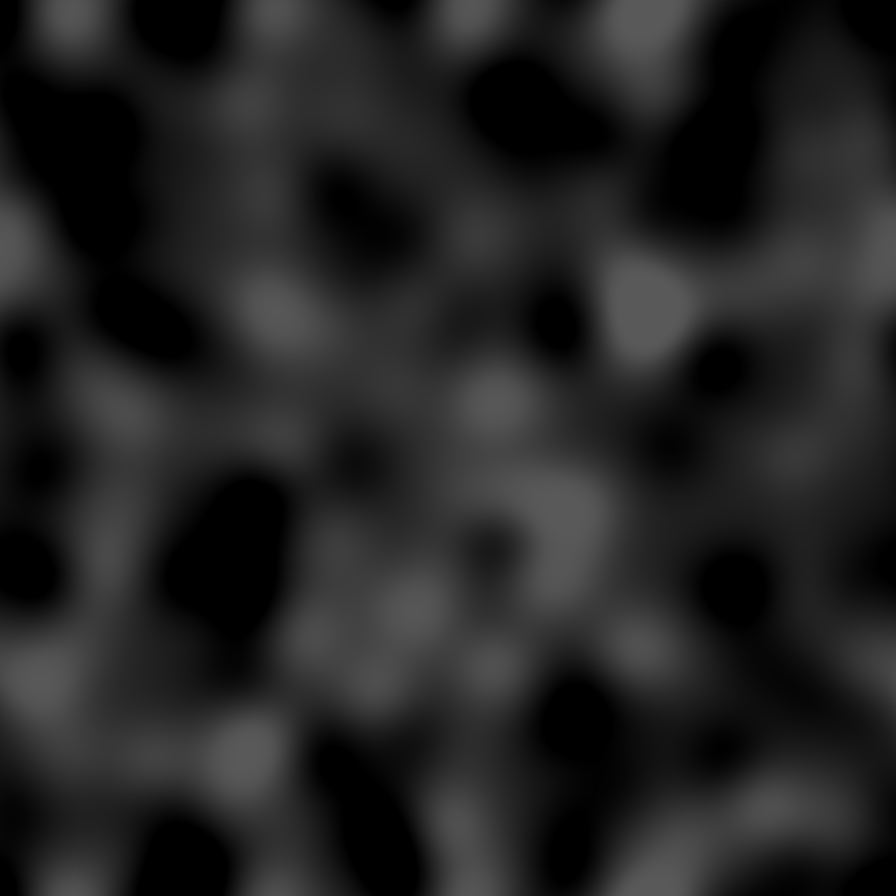
A WebGL 2 fragment shader for this texture:

```glsl
#version 300 es
precision highp float;
// Soft dark clouds: grey smoke with pools of pure black, tiling on all sides.
// Jittered lattice points carry signed Gaussian splats; their sum is
// mapped to grey, clipped at black and gently limited at the bright end.

uniform vec2 u_resolution;
out vec4 fragColor;

const float CELLS = 14.0;       // lattice cells per canvas, even so halves pair up
const float SPLAT_SIGMA = 0.5;  // splat radius in cells
const float MEAN_GREY = 0.134;
const float CONTRAST = 0.209;
const float CEILING = 0.35;
const float KNEE = 0.06;

float hash(vec2 p, float seed) {
    return fract(sin(dot(p, vec2(127.1, 311.7)) + seed * 74.7) * 43758.5453);
}

// Signed strength of a cell; the right half negates the left one, shifted
// vertically, so that the strengths always sum to zero.
float splatStrength(vec2 cell, float cells) {
    float halfCells = cells * 0.5;
    bool mirrored = cell.x >= halfCells;
    vec2 source = mirrored
        ? vec2(cell.x - halfCells, mod(cell.y + 5.0, cells))
        : cell;
    float strength = hash(source, 3.0) * 2.0 - 1.0;
    return mirrored ? -strength : strength;
}

// Sum of Gaussian splats around uv, wrapping every unit.
float cloudField(vec2 uv, float cells, float sigma) {
    vec2 p = uv * cells;
    vec2 base = floor(p);
    float sum = 0.0;
    for (int y = -2; y <= 2; y++) {
        for (int x = -2; x <= 2; x++) {
            vec2 cell = base + vec2(x, y);
            vec2 wrapped = mod(cell, cells);
            vec2 jitter = vec2(hash(wrapped, 1.0), hash(wrapped, 2.0));
            vec2 offset = p - cell - jitter;
            float splat = exp(-dot(offset, offset) / (2.0 * sigma * sigma));
            sum += splat * splatStrength(wrapped, cells);
        }
    }
    return sum;
}

// Minimum with a rounded corner of width k.
float softMin(float a, float b, float k) {
    float h = max(k - abs(a - b), 0.0) / k;
    return min(a, b) - h * h * k * 0.25;
}

void main() {
    vec2 uv = gl_FragCoord.xy / u_resolution;
    float field = cloudField(uv, CELLS, SPLAT_SIGMA);
    float grey = MEAN_GREY + CONTRAST * field;
    grey = max(softMin(grey, CEILING, KNEE), 0.0);
    fragColor = vec4(vec3(grey), 1.0);
}
```
